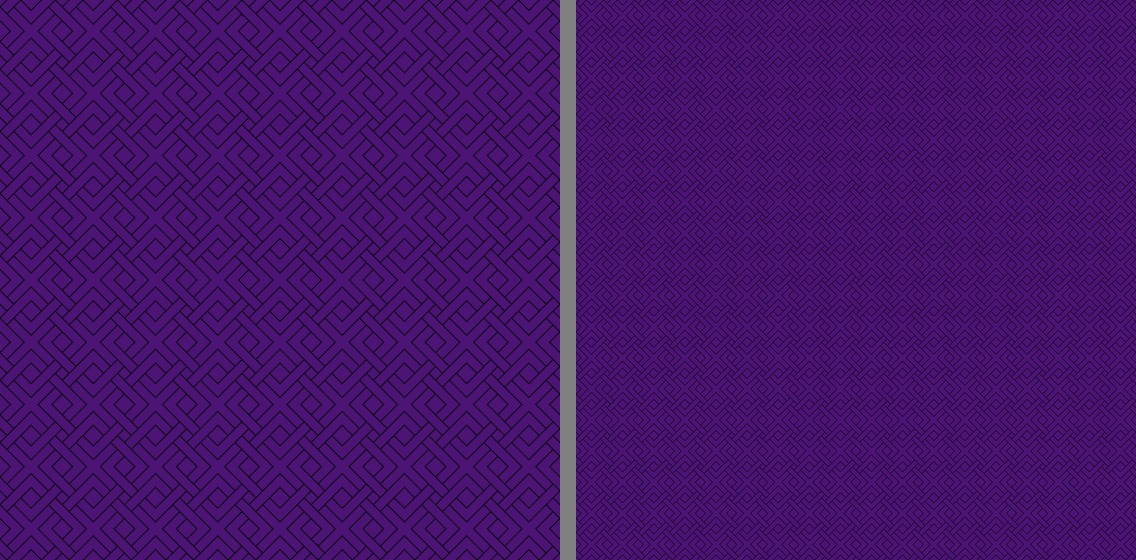
Left, the tile; right, the same tile 2 across and 2 down.
This pattern is drawn by a Shadertoy shader. Its source:

```glsl
// Woven diagonal lattice: interlaced bands around diamonds, thin black outlines on purple.

const float REPEATS = 9.0;        // cells across and down
const float UNITS = 9.0;          // half band widths along one cell's diagonal axis
const float LINE_WIDTH = 0.00157; // fraction of the canvas
const vec3 PURPLE = vec3(0.298, 0.077, 0.458);
const vec3 BLACK = vec3(0.0);

// Distance to the two edges of the band on either side of one axis.
// Edges lie at 1 and 3; they are hidden where the band passes under another.
float bandEdges(float across, float along) {
    float edge = abs(abs(abs(across) - 2.0) - 1.0);
    float side = along * sign(across);
    float hidden = max(0.0, 1.0 - abs(side + 2.0));
    return length(vec2(edge, hidden));
}

// Distance to the nearest outline, in diagonal units, around a weave crossing.
float weave(vec2 cell) {
    vec2 d = UNITS * vec2(cell.x - cell.y, cell.x + cell.y);
    return min(bandEdges(d.x, d.y), bandEdges(d.y, -d.x));
}

// Share of a square pixel lying below a 45 degree edge at signed distance x.
float pixelShare(float x, float pixel) {
    float s = clamp(x / (pixel * sqrt(0.5)), -1.0, 1.0);
    return 0.5 + s - 0.5 * s * abs(s);
}

// Area coverage of a diagonal line, exact even below one pixel of width.
float lineCoverage(float dist, float width, float pixel) {
    return pixelShare(0.5 * width - dist, pixel)
         - pixelShare(-0.5 * width - dist, pixel);
}

void mainImage(out vec4 fragColor, in vec2 fragCoord) {
    vec2 uv = fragCoord / iResolution.xy;
    float pixel = 1.0 / iResolution.y;

    // Cells centred on the crossings, which sit on the canvas corners
    vec2 cell = fract(uv * REPEATS + 0.5) - 0.5;

    // Diagonal units back to canvas units
    float dist = weave(cell) / (UNITS * REPEATS * sqrt(2.0));

    float ink = lineCoverage(dist, LINE_WIDTH, pixel);
    fragColor = vec4(mix(PURPLE, BLACK, ink), 1.0);
}
```
